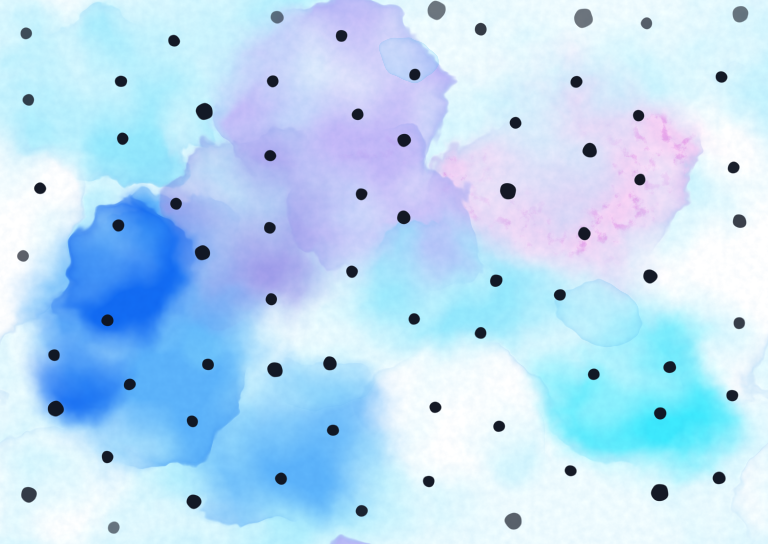
Write a Shadertoy shader that draws this pattern.

```glsl
// Seamless watercolour sheet: wet washes of sky, azure, lilac, pink and cyan
// with ragged tide lines on white paper, under jittered round ink dots.
// Every field is wrapped gradient noise or a wrapped distance, so it tiles.

#define DOT_GRID vec2(10.0, 7.0)   // ink dots across and up (even columns)
#define DOT_RADIUS 0.0115          // in canvas heights
#define DOT_JITTER 0.5             // in cells
#define EDGE_INK 0.58              // ink strength close to the border
#define WARP 0.07                  // large bending of the washes
#define RAGGED 0.6                 // roughness of wash outlines
#define RIM 0.55                   // strength of tide lines
#define GRAIN 0.03                 // paper tooth
#define BLOOMS 7                   // small scattered water blooms

const vec3 PAPER = vec3(1.0);
const vec3 SKY   = vec3(0.58, 0.91, 0.99);
const vec3 AZURE = vec3(0.36, 0.70, 0.98);
const vec3 DEEP  = vec3(0.07, 0.42, 0.95);
const vec3 CYAN  = vec3(0.24, 0.91, 0.99);
const vec3 LILAC = vec3(0.76, 0.72, 0.97);
const vec3 VIOLET = vec3(0.63, 0.62, 0.92);
const vec3 PINK  = vec3(0.96, 0.82, 0.96);
const vec3 INK   = vec3(0.06, 0.08, 0.13);

float hash(vec2 p) {
    vec3 q = fract(p.xyx * 0.1031);
    q += dot(q, q.yzx + 33.33);
    return fract((q.x + q.y) * q.z);
}

// Gradient noise that repeats after a whole number of cells
float corner(vec2 id, vec2 offset, vec2 cells) {
    float angle = 6.2832 * hash(mod(id, cells) + 7.0);
    return dot(vec2(cos(angle), sin(angle)), offset);
}

float noise(vec2 uv, vec2 cells) {
    vec2 p = uv * cells, id = floor(p), f = p - id;
    vec2 u = f * f * f * (f * (f * 6.0 - 15.0) + 10.0);
    vec2 e = vec2(1.0, 0.0);
    float low = mix(corner(id, f, cells), corner(id + e, f - e, cells), u.x);
    float high = mix(corner(id + e.yx, f - e.yx, cells),
                     corner(id + 1.0, f - 1.0, cells), u.x);
    return 1.4 * mix(low, high, u.y);
}

float fbm(vec2 uv, vec2 cells) {
    float sum = 0.0, amp = 0.5;
    for (int i = 0; i < 5; i++) {
        sum += amp * noise(uv, cells);
        cells *= 2.0;
        uv += vec2(0.37, 0.61);
        amp *= 0.5;
    }
    return sum;
}

// One pool of paint: soft where wet, crisp with a tide line where dry
vec3 wash(vec3 col, vec2 uv, vec2 centre, vec2 radius, vec3 pigment, float density) {
    vec2 d = fract(uv - centre + 0.5) - 0.5;
    float ragged = fbm(uv + centre.yx, vec2(7.0, 5.0));
    float q = length(d / radius) + RAGGED * ragged;
    float wet = smoothstep(-0.3, 0.1, noise(uv + centre * 3.0, vec2(4.0, 3.0)));
    float soft = mix(0.05, 0.55, wet);
    float cover = 1.0 - smoothstep(1.0 - soft, 1.0 + 0.6 * soft, q);
    float inside = 1.0 - q;
    float rim = smoothstep(-0.02, 0.02, inside) * exp(-12.0 * max(inside, 0.0));
    float body = density * (0.9 + 0.7 * noise(uv - centre, vec2(11.0, 8.0)));
    col = mix(col, pigment, cover * clamp(body, 0.0, 1.0));
    return mix(col, pigment * vec3(0.68, 0.83, 0.96), RIM * density * rim * (1.0 - wet));
}

vec3 paint(vec2 uv) {
    vec2 w = uv + WARP * vec2(fbm(uv, vec2(4.0, 3.0)), fbm(uv + 0.43, vec2(4.0, 3.0)));
    // Pale ground
    float tone = smoothstep(-0.3, 0.45, fbm(w + 0.2, vec2(3.0, 2.0)));
    vec3 col = mix(PAPER, SKY, 0.15 + 0.6 * tone);
    // Broad washes, light to dark
    col = wash(col, w, vec2(0.14, 0.80), vec2(0.15, 0.15), SKY, 0.75);
    col = wash(col, w, vec2(0.95, 0.58), vec2(0.13, 0.32), PAPER, 0.95);
    col = wash(col, w, vec2(0.08, 0.08), vec2(0.13, 0.12), PAPER, 0.7);
    col = wash(col, w, vec2(0.74, 0.67), vec2(0.16, 0.19), PINK, 0.85);
    col = wash(col, w, vec2(0.46, 0.78), vec2(0.15, 0.23), LILAC, 0.75);
    col = wash(col, w, vec2(0.52, 0.60), vec2(0.13, 0.13), LILAC, 0.7);
    col = wash(col, w, vec2(0.60, 0.46), vec2(0.14, 0.13), SKY, 0.9);
    col = wash(col, w, vec2(0.62, 0.24), vec2(0.14, 0.12), PAPER, 0.95);
    col = wash(col, w, vec2(0.84, 0.26), vec2(0.11, 0.15), CYAN, 0.8);
    col = wash(col, w, vec2(0.38, 0.20), vec2(0.14, 0.16), AZURE, 0.75);
    col = wash(col, w, vec2(0.20, 0.38), vec2(0.14, 0.25), AZURE, 0.9);
    col = wash(col, w, vec2(0.33, 0.57), vec2(0.10, 0.18), VIOLET, 0.75);
    col = wash(col, w, vec2(0.16, 0.50), vec2(0.09, 0.12), DEEP, 0.9);
    col = wash(col, w, vec2(0.09, 0.30), vec2(0.06, 0.07), DEEP, 0.8);
    // Scattered blooms
    for (int i = 0; i < BLOOMS; i++) {
        float k = float(i);
        vec2 centre = vec2(hash(vec2(k, 3.0)), hash(vec2(k, 17.0)));
        float size = 0.025 + 0.035 * hash(vec2(k, 29.0));
        col = wash(col, w, centre, size * vec2(1.0, 1.4), mix(SKY, col, 0.6), 0.6);
    }
    // Pigment settling in the warm washes, then paper tooth
    float speckle = smoothstep(0.05, 0.45, fbm(uv, vec2(56.0, 40.0)));
    float warm = smoothstep(0.01, 0.12, col.r - col.g);
    col *= mix(vec3(1.0), vec3(0.95, 0.80, 0.96), speckle * warm);
    return col * (1.0 + GRAIN * (fbm(uv, vec2(84.0, 60.0)) - 0.1) * vec3(2.0, 1.2, 0.5));
}

void mainImage(out vec4 fragColor, in vec2 fragCoord) {
    vec2 uv = fragCoord / iResolution.xy;
    vec2 aspect = vec2(iResolution.x / iResolution.y, 1.0);
    float blur = max(0.8 / iResolution.y, 0.001);
    vec3 col = paint(uv);
    // Ink dots on a staggered grid, paler near the border
    vec2 cell = floor(uv * DOT_GRID);
    for (int k = 0; k < 9; k++) {
        vec2 id = cell + vec2(k % 3, k / 3) - 1.0;
        vec2 key = mod(id, DOT_GRID);
        vec2 jitter = vec2(hash(key + 41.0), hash(key + 83.0)) - 0.5;
        vec2 centre = (id + 0.5 + DOT_JITTER * jitter + vec2(0.0, 0.5 * mod(key.x, 2.0))) / DOT_GRID;
        vec2 d = (uv - centre) * aspect;
        float size = DOT_RADIUS * (0.92 + 0.6 * pow(hash(key + 59.0), 5.0));
        size *= 1.0 + 0.12 * noise(uv, vec2(84.0, 60.0));
        vec2 border = (0.5 - abs(fract(centre) - 0.5)) * aspect;
        float ink = mix(EDGE_INK, 0.98, smoothstep(0.03, 0.07, min(border.x, border.y)));
        col = mix(col, INK, ink * (1.0 - smoothstep(-blur, blur, length(d) - size)));
    }
    fragColor = vec4(clamp(col, 0.0, 1.0), 1.0);
}
```
